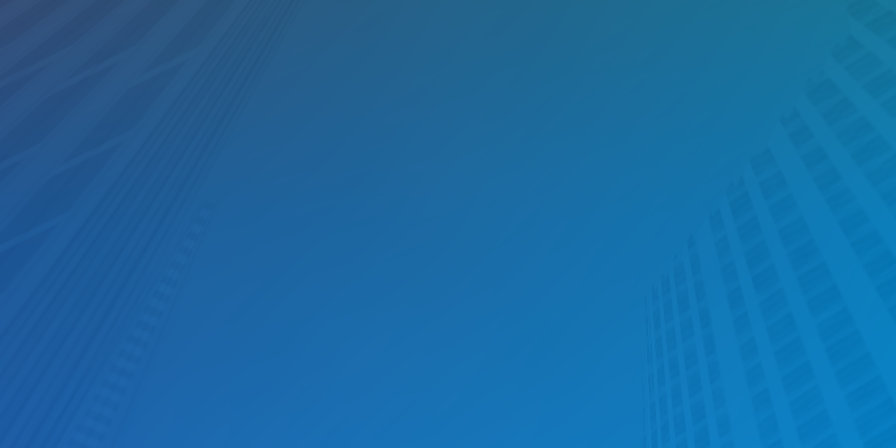
A Shadertoy shader for this background:

```glsl
// Blue dusk gradient with faint towers leaning in from both sides.
#define LEFT_VANISH vec2(1.04, 1.65)
#define ANNEX_VANISH vec2(0.56, 0.72)
#define RIGHT_VANISH vec2(1.388, 1.346)
#define DETAIL 0.030
#define EDGE_SOFT 0.006

float hash(vec2 p) {
    return fract(sin(dot(p, vec2(127.1, 311.7))) * 4375.85);
}

float noise(vec2 p) {
    vec2 i = floor(p), f = fract(p);
    f = f * f * (3.0 - 2.0 * f);
    return mix(mix(hash(i), hash(i + vec2(1, 0)), f.x),
               mix(hash(i + vec2(0, 1)), hash(i + vec2(1, 1)), f.x), f.y);
}

// Soft edge: 0 below zero, 1 above.
float cover(float d) {
    return smoothstep(-EDGE_SOFT, EDGE_SOFT, d);
}

// Repeating stripe of unit period, centred on each half integer.
float stripe(float x, float width, float soft) {
    return 1.0 - smoothstep(width - soft, width + soft, 2.0 * abs(fract(x) - 0.5));
}

vec3 blend3(vec3 a, vec3 b, vec3 c, float t) {
    return t < 0.5 ? mix(a, b, t * 2.0) : mix(b, c, t * 2.0 - 1.0);
}

vec3 skyColor(vec2 uv) {
    vec3 top = blend3(vec3(0.21, 0.31, 0.47), vec3(0.14, 0.385, 0.54), vec3(0.09, 0.465, 0.60), uv.x);
    vec3 middle = blend3(vec3(0.125, 0.35, 0.59), vec3(0.11, 0.415, 0.64), vec3(0.04, 0.485, 0.72), uv.x);
    vec3 bottom = blend3(vec3(0.12, 0.375, 0.66), vec3(0.09, 0.455, 0.72), vec3(0.03, 0.505, 0.77), uv.x);
    return blend3(bottom, middle, top, uv.y);
}

// Tall tower: broad window bands on one face, thin lines on the other.
float leftTower(vec2 p) {
    vec2 away = LEFT_VANISH - p;
    float ray = away.x / away.y;
    float inside = cover((ray - 0.555) * away.y);
    float column = (ray - 0.745) / 0.19;
    float windows = stripe(column, 0.52, 0.08);
    float floors = stripe((p.y - 0.5 * p.x) * 9.0 + floor(column) * 0.35, 0.86, 0.06);
    float ledges = stripe(column * 3.0, 0.2, 0.15);
    float broad = 0.35 - windows * floors * 0.85 - ledges * 0.25;
    float thin = 0.1 - 0.55 * stripe(ray * 48.0, 0.35, 0.3)
                     - 0.3 * stripe(ray * 21.0, 0.4, 0.25);
    float face = smoothstep(0.735, 0.755, ray);
    return inside * (mix(thin, broad, face) - 0.3);
}

// Low annex: a ladder of small windows under the tall tower.
float annex(vec2 p) {
    vec2 away = ANNEX_VANISH - p;
    float ray = away.x / max(away.y, 0.02);
    float inside = cover((ray - 0.40) * away.y) * cover((0.66 - ray) * away.y)
                 * cover(0.55 - p.y + 0.25 * (p.x - 0.45));
    float ladder = smoothstep(0.46, 0.48, ray) * (1.0 - smoothstep(0.57, 0.59, ray));
    float rungs = stripe((p.y + 0.45 * p.x) * 24.0, 0.5, 0.25);
    float rails = stripe(ray * 22.0, 0.35, 0.25);
    return inside * (ladder * (0.65 * rungs - 0.25) - 0.3 * rails - 0.15);
}

// Gridded tower: bright piers, recessed windows with slanted slats.
float rightTower(vec2 p) {
    vec2 away = vec2(p.x - RIGHT_VANISH.x, RIGHT_VANISH.y - p.y);
    float ray = max(away.x / away.y, 0.04);
    float column = log(ray) / 0.30 + 0.7;
    float step_ = 0.022 * (fract(column) - 0.5);
    float roof = min(1.484 + 0.762 * (p.y - 0.388), 1.895);
    float inside = cover(p.x - max(1.445, roof) + step_);
    float piers = stripe(column, 0.34, 0.10);
    piers = max(piers, 1.0 - smoothstep(0.018, 0.028, abs(ray - 0.21)));
    piers = max(piers, 1.0 - smoothstep(0.035, 0.048, abs(ray - 0.53)));
    float rise = p.y - 0.65 * p.x;
    float floors = stripe(rise * 15.0, 0.30, 0.15);
    float slats = stripe(rise * 45.0 + hash(vec2(floor(column), 3.0)), 0.45, 0.3);
    float glass = -0.9 + 0.6 * floors + 0.25 * slats
                + 0.5 * (noise(vec2(column * 3.0, rise * 22.0)) - 0.5);
    return inside * mix(glass, 0.35, piers);
}

void mainImage(out vec4 fragColor, in vec2 fragCoord) {
    vec2 uv = fragCoord / iResolution.xy;
    vec2 p = vec2(uv.x * 2.0, uv.y);
    vec3 color = skyColor(uv);

    // Towers tint the sky only slightly.
    float relief = leftTower(p) + annex(p) + rightTower(p);
    color += DETAIL * relief * vec3(0.55, 0.9, 1.0);

    // Faint uneven haze.
    color += 0.006 * (noise(p * 5.0) - 0.5);
    fragColor = vec4(clamp(color, 0.0, 1.0), 1.0);
}
```
